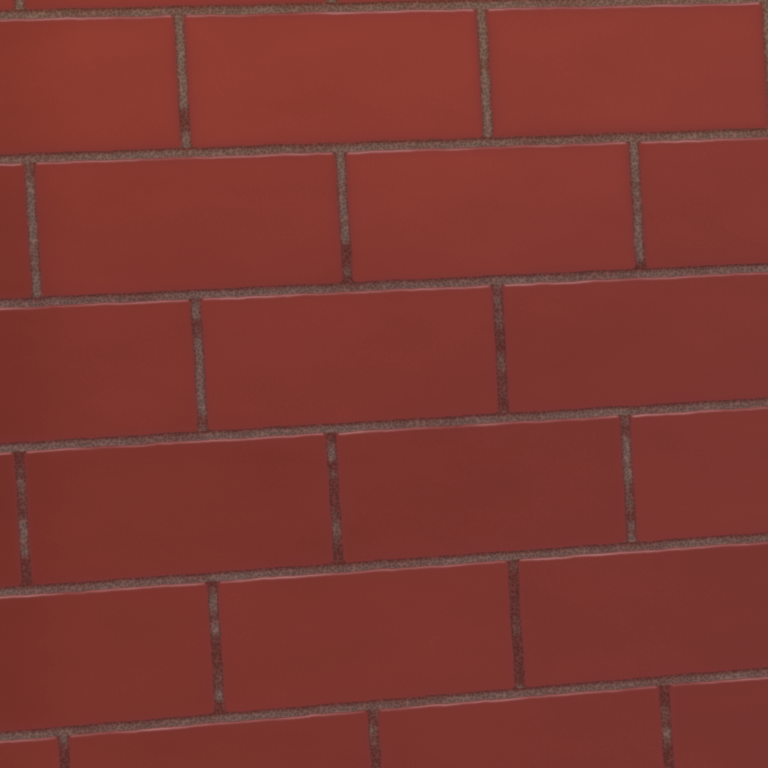
Reproduce this texture procedurally as a Shadertoy shader.

```glsl
#define BRICK_LOW vec3(0.485, 0.205, 0.172)
#define BRICK_TOP vec3(0.560, 0.235, 0.188)
#define BRICK_RIM vec3(0.470, 0.205, 0.205)
#define MORTAR_GREY vec3(0.435, 0.330, 0.305)
#define MORTAR_STAIN vec3(0.375, 0.195, 0.180)
#define LIT_EDGE vec3(0.640, 0.430, 0.420)
#define BED_HALF 0.0062
#define HEAD_HALF 0.0068
#define CORNER 0.006
#define WOBBLE 0.0011
#define GRAIN 0.10
#define SOFTNESS 0.0017

vec2 hash2(vec2 p) {
    vec3 q = fract(p.xyx * vec3(0.1031, 0.1030, 0.0973));
    q += dot(q, q.yzx + 33.33);
    return fract((q.xx + q.yz) * q.zy);
}

// Distance to the nearest scattered cell point
float cellular(vec2 p) {
    vec2 cell = floor(p);
    float nearest = 2.0;
    for (int j = -1; j <= 1; j++)
        for (int i = -1; i <= 1; i++) {
            vec2 c = cell + vec2(i, j);
            nearest = min(nearest, distance(p, c + hash2(c)));
        }
    return nearest;
}

// Layered sines, about -1 to 1
float waves(vec2 p) {
    float sum = 0.0, amp = 0.5;
    for (int i = 0; i < 4; i++) {
        sum += amp * sin(p.x + 1.6 * sin(p.y)) * cos(0.7 * p.y - 0.4 * p.x);
        p = mat2(1.5, 1.1, -1.1, 1.5) * p + 2.3;
        amp *= 0.6;
    }
    return sum;
}

void mainImage(out vec4 fragColor, in vec2 fragCoord) {
    vec2 uv = fragCoord / iResolution.xy;
    float soft = max(SOFTNESS, 1.0 / iResolution.y);

    // Courses in perspective, counted downward
    float courseHeight = 0.188 - 0.0125 * uv.x;
    float course = (1.0 - uv.y - 0.019 + 0.022 * uv.x) / courseHeight;
    float bedY = (course - round(course)) * courseHeight;
    bedY += WOBBLE * waves(uv * vec2(70.0, 40.0));
    float row = floor(course + (bedY - (course - round(course)) * courseHeight) / courseHeight);

    // Half-lapped bricks, leaning joints, one course laid short
    float lap = 0.5615 + 0.027 * course + 0.5 * mod(row, 2.0);
    lap -= 0.085 * exp(-9.0 * (row - 3.0) * (row - 3.0));
    float along = uv.x * (2.374 + 0.1925 * uv.x) - lap;
    float headX = (along - round(along)) / (2.374 + 0.385 * uv.x);
    headX += WOBBLE * waves(uv * vec2(45.0, 65.0) + 9.0);

    // Rounded brick outline
    vec2 inset = vec2(abs(headX) - HEAD_HALF, abs(bedY) - BED_HALF);
    float inside = CORNER - length(max(CORNER - inset, 0.0));
    float brickMask = smoothstep(-soft, soft, inside);
    float rim = max(min(inset.x, inset.y), 0.0);

    // Brick face: light from above, tone per brick, mottling
    float fine = cellular(uv * 230.0) - 0.5;
    float mottle = waves(uv * vec2(16.0, 30.0));
    vec2 tone = hash2(vec2(floor(along), row) + 17.0) - 0.5;
    vec3 brick = mix(BRICK_LOW, BRICK_TOP, smoothstep(0.45, 1.0, uv.y));
    brick *= 1.0 + 0.045 * tone.x + 0.025 * mottle + 0.25 * GRAIN * fine;
    brick += vec3(-0.012, 0.004, 0.014) * uv.x;
    brick *= 0.93 + 0.07 * smoothstep(0.0, 0.12, uv.x);
    brick = mix(brick, BRICK_RIM, 0.65 * exp(-rim / 0.006));

    // Bed mortar shaded along its upper side, head mortar stained in patches
    vec2 joint = hash2(vec2(round(along), row) + 41.0);
    float patches = waves(vec2(12.0 * uv.x, 38.0 * uv.y) + 20.0 * joint);
    float headGrey = smoothstep(-0.35, 0.35, patches + 0.9 * uv.y - 0.35);
    headGrey *= 1.0 - 0.7 * smoothstep(0.002, HEAD_HALF, abs(headX));
    float bedGrey = smoothstep(-BED_HALF, 0.0005, bedY);
    bedGrey *= 0.85 + 0.3 * waves(uv * vec2(30.0, 20.0));
    float inBed = 1.0 - smoothstep(-soft, soft, inset.y);
    vec3 mortar = mix(MORTAR_STAIN, MORTAR_GREY, clamp(mix(headGrey, bedGrey, inBed), 0.0, 1.0));
    mortar += vec3(0.03, 0.025, 0.0) * smoothstep(0.6, 1.0, uv.y);
    mortar *= 1.0 + 3.0 * GRAIN * fine + 0.06 * waves(uv * 150.0);

    // Lit upper arris of each brick
    float arris = (bedY - BED_HALF - 0.0014) / 0.0019;
    float lit = exp(-arris * arris) * smoothstep(0.0, 0.006, inset.x);
    lit *= clamp(0.62 + 0.5 * waves(uv * vec2(24.0, 13.0) + 4.0), 0.15, 0.95);

    vec3 color = mix(mortar, brick, brickMask);
    color = mix(color, LIT_EDGE, lit);
    fragColor = vec4(clamp(color, 0.0, 1.0), 1.0);
}
```
